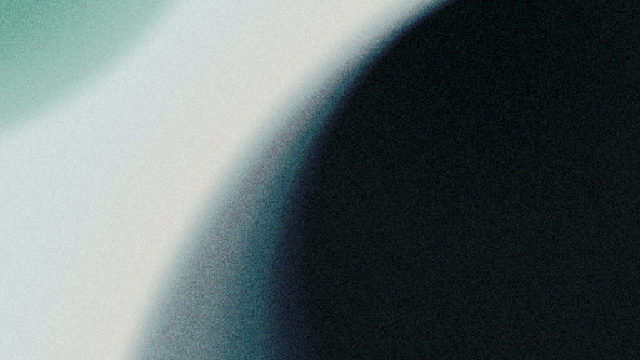
Write a WebGL 2 fragment shader that draws this background.

```glsl
#version 300 es
precision highp float;
// A dark disc with a teal and violet rim on a pale ground, a green disc in the corner.
// Two offset circles bound the rim: the ratio of their distances drives its colour ramp.
// Film grain is added last, stronger in the shade than in the light.
uniform vec2 u_resolution;
out vec4 outColor;

float hash(vec2 p) {
    vec3 q = fract(p.xyx * vec3(0.1031, 0.1030, 0.0973));
    q += dot(q, q.yzx + 33.33);
    return fract((q.x + q.y) * q.z);
}

// Signed distance to a circle, negative inside
float circle(vec2 p, vec2 center, float radius) {
    return length(p - center) - radius;
}

// Pale ground, cool at the left and warmer toward the rim, with the green disc
vec3 ground(vec2 p, float rimDepth) {
    vec3 pale = mix(vec3(0.815, 0.86, 0.86), vec3(0.845, 0.845, 0.825),
                    smoothstep(-0.45, -0.05, rimDepth));
    float d = circle(p, vec2(-0.491, 1.785), 1.257);
    vec3 green = mix(vec3(0.64, 0.77, 0.735), vec3(0.41, 0.64, 0.58),
                     smoothstep(0.0, 0.36, -d));
    return mix(green, pale, smoothstep(-0.05, 0.045, d));
}

// Rim ramp from grey through teal and violet to near black
vec3 rim(float t, vec3 shade) {
    vec3 c = mix(vec3(0.50, 0.60, 0.61), vec3(0.41, 0.49, 0.51), smoothstep(0.0, 0.32, t));
    c = mix(c, vec3(0.17, 0.32, 0.36), smoothstep(0.28, 0.68, t));
    c = mix(c, vec3(0.095, 0.125, 0.175), smoothstep(0.62, 0.95, t));
    return mix(c, shade, smoothstep(0.9, 1.17, t));
}

void main() {
    vec2 p = gl_FragCoord.xy / u_resolution.y;

    // Depth inside the outer circle and distance left to the inner one
    float depth = -circle(p, vec2(2.278, -0.678), 2.014);
    float left = circle(p, vec2(1.697, 0.236), 0.877);
    float t = depth / max(depth + left, 0.01);

    // The shade is deepest near the top of the dark disc
    vec3 shade = mix(vec3(0.022, 0.058, 0.063), vec3(0.055, 0.08, 0.088),
                     smoothstep(0.05, 0.65, distance(p, vec2(1.35, 0.9))));
    vec3 color = mix(ground(p, depth), rim(t, shade), smoothstep(-0.07, 0.05, depth));

    // Faint pink fringe on the outer side of the rim
    float fringe = exp(-pow((depth - 0.045) / 0.018, 2.0)) * smoothstep(0.9, 0.3, t);
    color += fringe * vec3(0.03, -0.005, 0.0);

    // Grain: a shared triangular part and a weak tint
    vec2 cell = floor(p * 288.0);
    float grain = hash(cell) + hash(cell + 371.0) - 1.0;
    vec3 tint = vec3(hash(cell + 53.0), hash(cell + 117.0), hash(cell + 229.0)) - 0.5;
    float light = dot(color, vec3(0.3, 0.59, 0.11));
    float strength = mix(0.055, 0.03, smoothstep(0.4, 0.8, light))
                   + 0.04 * smoothstep(0.08, 0.3, light) * smoothstep(0.75, 0.45, light);
    color += strength * (grain + 0.4 * tint);

    outColor = vec4(clamp(color, 0.0, 1.0), 1.0);
}
```
